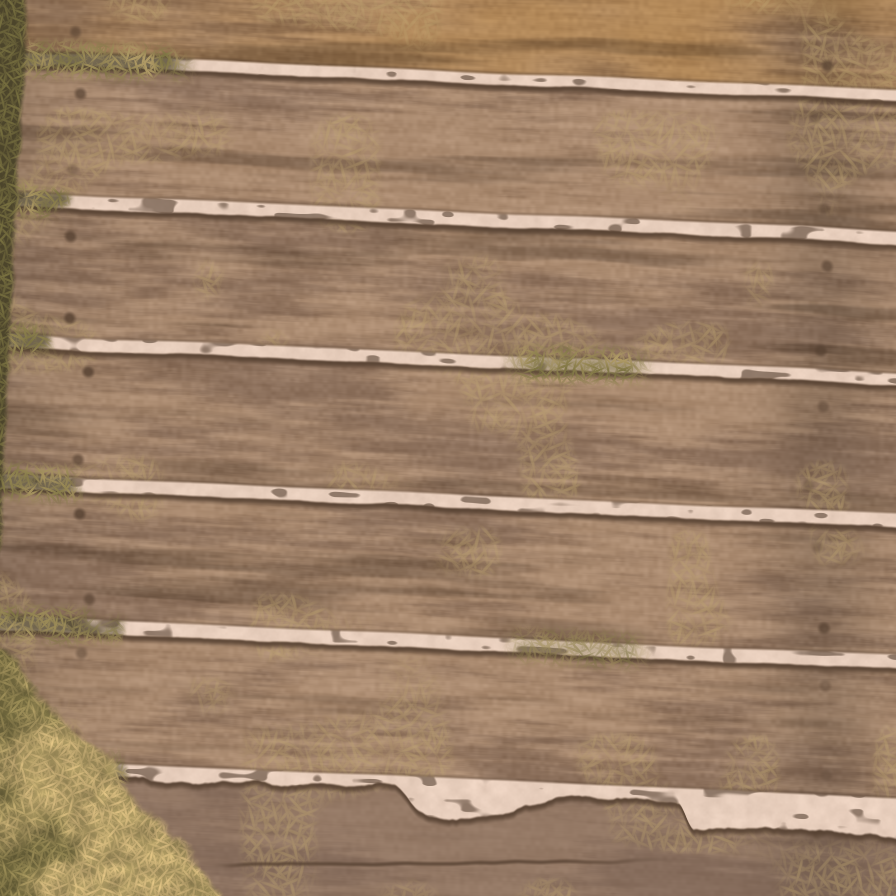
Write a WebGL 1 fragment shader that draws this texture.

```glsl
precision highp float;
uniform vec2 u_resolution;

#define PITCH 0.158
#define FIRST_GAP 0.064
#define SLOPE 0.043
#define GAP_HALF 0.0068
#define WOOD_LIGHT vec3(0.67, 0.545, 0.44)
#define WOOD_DARK vec3(0.56, 0.45, 0.37)
#define SHADOW vec3(0.33, 0.25, 0.19)
#define GAP_PALE vec3(0.91, 0.81, 0.74)
#define STRAW vec3(0.75, 0.65, 0.44)
#define GRASS vec3(0.47, 0.44, 0.25)
#define SOIL vec3(0.30, 0.27, 0.17)

float hash(vec2 p) {
  vec3 q = fract(vec3(p.xyx) * 0.1031);
  q += dot(q, q.yzx + 33.33);
  return fract((q.x + q.y) * q.z);
}

float noise(vec2 p) {
  vec2 i = floor(p), f = fract(p);
  f = f * f * (3.0 - 2.0 * f);
  return mix(mix(hash(i), hash(i + vec2(1, 0)), f.x),
             mix(hash(i + vec2(0, 1)), hash(i + vec2(1, 1)), f.x), f.y);
}

float fbm(vec2 p) {
  float sum = 0.0, amp = 0.53;
  for (int i = 0; i < 4; i++) {
    sum += amp * noise(p);
    p = p * 2.03 + 11.7;
    amp *= 0.5;
  }
  return sum;
}

// 1 below the edge, 0 above it
float below(float edge, float soft, float v) {
  return 1.0 - smoothstep(edge - soft, edge + soft, v);
}

// Overlapping tapered strokes at several tilts
float blades(vec2 p, float size) {
  float cover = 0.0;
  for (int i = 0; i < 6; i++) {
    float n = float(i), a = (n - 2.5) * 0.48;
    vec2 q = mat2(cos(a), sin(a), -sin(a), cos(a)) * p / size + n * 17.3;
    q.x *= 3.5;
    float h = hash(floor(q) + n);
    vec2 f = fract(q) - 0.5;
    float taper = 1.0 - 4.0 * f.y * f.y;
    float x = abs(f.x + (h - 0.5) * 0.35 + 0.4 * f.y * f.y - 0.05);
    cover = max(cover, below(0.14 * taper, 0.09, x) * taper * (0.35 + 0.65 * h));
  }
  return cover;
}

vec3 wood(vec2 q, float board) {
  float blotch = fbm(q * vec2(4.5, 11.0) + board * 5.3);
  float streak = fbm(q * vec2(3.0, 42.0) + board * 9.1);
  float grain = fbm(q * vec2(14.0, 150.0) + board * 3.7);
  float tone = 0.5 * blotch + 0.25 * streak + 0.25 * grain;
  vec3 col = mix(WOOD_DARK, WOOD_LIGHT, smoothstep(0.36, 0.58, tone));
  float wear = 0.2 + 0.35 * hash(vec2(board + 9.0, 4.0));
  col = mix(col, SHADOW, wear * smoothstep(0.56, 0.78, streak));
  col += 0.10 * (grain - 0.5) + 0.05 * (noise(q * 190.0) - 0.5);
  // Ochre top plank, grey weathered bottom plank
  col = mix(col, col * vec3(1.03, 0.97, 0.79), below(-0.5, 0.1, board) * blotch * 1.4);
  col = mix(col, vec3(0.49, 0.40, 0.35), 0.5 * step(4.5, board));
  // Darker bands over the supports
  float band = exp(-pow((q.x - 0.92) / 0.06, 2.0)) + exp(-q.x * 16.0);
  return col * (1.0 - 0.14 * band * (0.4 + blotch));
}

void main() {
  vec2 p = gl_FragCoord.xy / u_resolution;
  float aa = 0.0013 + 0.6 / u_resolution.y;
  float x = p.x, top = 1.0 - p.y;
  float s = top - SLOPE * x + 0.003 * (noise(vec2(x * 9.0, top * 3.0)) - 0.5);
  float row = (s - FIRST_GAP) / PITCH;
  float board = floor(row), gap = floor(row + 0.5);
  float d = (row - gap) * PITCH;
  float lastGap = step(4.5, gap) * step(gap, 5.5);
  vec3 col = wood(vec2(x, s), board);

  // Pale scuffs
  float scuff = blades(p + 3.1, 0.045) * smoothstep(0.62, 0.74, noise(p * 13.0 + 4.0));
  col = mix(col, STRAW, 0.45 * scuff);

  // Nails on both sides of each gap
  float side = step(0.5, x);
  vec2 nailId = vec2(gap * 2.0 + step(0.0, d), side + 5.0);
  vec2 jitter = vec2(hash(nailId), hash(nailId + 20.0)) - 0.5;
  vec2 nail = vec2(x - mix(0.09, 0.912, side), abs(d) - 0.033) - jitter * vec2(0.025, 0.012);
  col = mix(col, SHADOW, (0.3 + 0.55 * hash(nailId + 7.0)) * below(0.006, 0.003, length(nail)));

  // Long crack in the bottom plank
  float crack = abs(top - 0.962 - 0.012 * (fbm(vec2(x * 9.0, 2.0)) - 0.5));
  float crackSpan = smoothstep(0.23, 0.28, x) * below(0.70, 0.09, x);
  col = mix(col, SHADOW, 0.75 * crackSpan * below(0.002, 0.002, crack));

  // Pale gaps; the last one has a broken lower lip
  float jag = fbm(vec2(x * 28.0, gap * 3.0)) - 0.5;
  float broken = smoothstep(0.44, 0.48, x) * below(0.58, 0.06, x) + smoothstep(0.757, 0.775, x);
  float halfWidth = GAP_HALF * (0.88 + 0.22 * hash(vec2(gap, 8.0)));
  float lip = halfWidth + 0.003 * jag + lastGap * (0.029 * broken + 0.012 * jag);
  float shade = smoothstep(lip - 0.002, lip + 0.001, d) * below(lip + 0.006, 0.004, d);
  col = mix(col, SHADOW, 0.85 * shade);
  col = mix(col, SHADOW, 0.35 * below(0.0025, 0.002, abs(d + halfWidth)));
  float pale = below(lip, aa, d) * below(halfWidth, aa, -d);
  vec3 paleCol = GAP_PALE + 0.09 * (fbm(p * 85.0) - 0.5);
  float debris = smoothstep(0.72, 0.86, noise(vec2(x * 48.0, s * 110.0)));
  col = mix(col, mix(paleCol, SHADOW, 0.6 * debris), pale);

  // Soil and grass that hide parts of the gaps
  float start = gap < 0.5 ? 0.2 : mix(0.03, 0.15, hash(vec2(gap, 3.0)));
  float left = below(start, 0.02, x + 0.06 * (noise(p * 45.0) - 0.5));
  float tuft = step(1.5, gap) * below(0.5, 0.1, mod(gap, 2.0)) * below(0.07, 0.02, abs(x - 0.645));
  tuft *= 1.0 - 0.2 * (gap - 2.0);
  float blade = blades(p, 0.032);
  vec3 turf = mix(GRASS, STRAW, noise(p * 60.0) * 0.8);
  col = mix(col, SOIL, 0.75 * left * below(0.009, 0.005, abs(d)));
  col = mix(col, GRASS * 0.85, 0.5 * tuft * below(0.008, 0.006, abs(d)));
  col = mix(col, turf, max(left, tuft) * below(0.019, 0.009, abs(d)) * min(1.0, 1.3 * blade));

  // Verge along the left edge and in the lower corner
  float fray = 0.035 * (fbm(p * 32.0) - 0.5);
  float strip = below(0.029 - 0.048 * top, 0.004, x + 0.3 * fray);
  float corner = below((top - 0.72) * 0.9, 0.007, x + fray);
  float dry = smoothstep(0.0, 0.08, x + 0.25 * (fbm(p * 14.0) - 0.5));
  vec3 verge = mix(mix(SOIL, GRASS, 0.6), mix(GRASS, STRAW, 0.55), dry);
  verge = mix(verge, mix(GRASS, STRAW * 1.08, 0.3 + 0.7 * dry), blade);
  verge *= 0.78 + 0.44 * fbm(p * 70.0);
  col = mix(col, mix(SOIL, GRASS, blade), strip);
  col = mix(col, verge, corner);

  gl_FragColor = vec4(clamp(col, 0.0, 1.0), 1.0);
}
```
